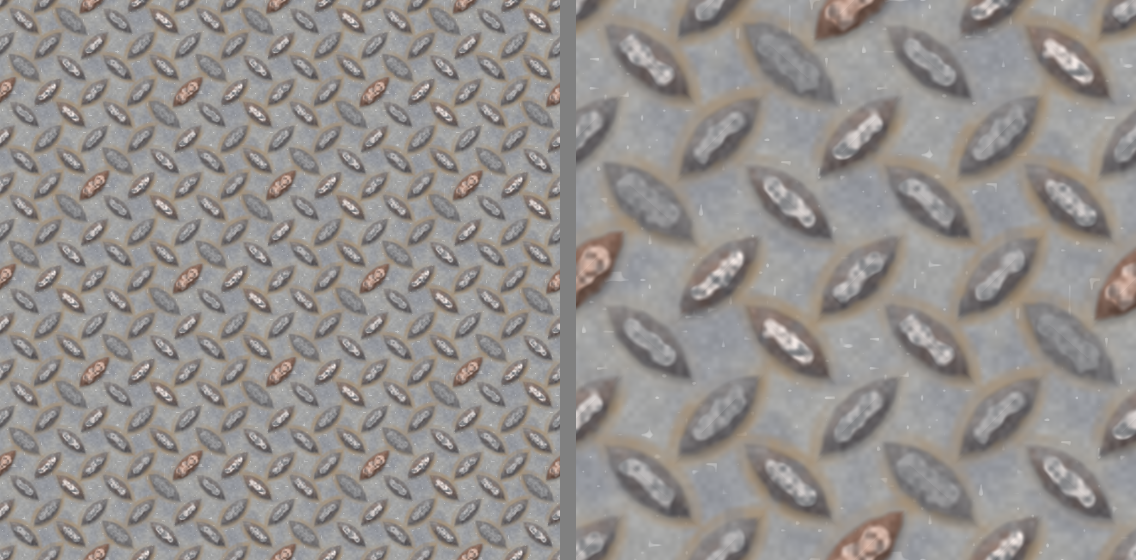
Left, the full canvas; right, a detail of the centre.
A WebGL 1 fragment shader for this texture:

```glsl
precision highp float;
uniform vec2 u_resolution;

const float CELLS = 12.0;                    // one falling and one rising bar per cell
const vec2 FALLING_CENTER = vec2(0.52, 0.56);
const vec2 RISING_CENTER = vec2(0.02, 0.03);
const vec2 FALLING_DIR = vec2(0.755, -0.656);
const vec2 RISING_DIR = vec2(0.707, 0.707);
const vec2 LIGHT_DIR = vec2(-0.30, 0.954);
const float BAR_HALF_LENGTH = 0.385;
const float BAR_HALF_WIDTH = 0.150;
const float TOP_HALF_LENGTH = 0.165;
const float TOP_RADIUS = 0.062;

// Polish of each bar along a row: 0 dull, 1 bright, 2 rusted
const vec4 FALLING_WEAR_A = vec4(0.65, 0.05, 0.28, 1.0);
const vec4 FALLING_WEAR_B = vec4(0.12, 0.70, 0.35, 0.55);
const vec4 RISING_WEAR_A = vec4(0.35, 0.28, 0.65, 0.22);
const vec4 RISING_WEAR_B = vec4(2.0, 1.0, 0.50, 0.35);

const vec3 PLATE_COOL = vec3(0.585, 0.595, 0.620);
const vec3 PLATE_WARM = vec3(0.655, 0.655, 0.648);
const vec3 SIDE_DARK = vec3(0.345, 0.340, 0.355);
const vec3 SIDE_LIT = vec3(0.540, 0.535, 0.540);
const vec3 TOP_DULL = vec3(0.570, 0.575, 0.585);
const vec3 TOP_BRIGHT = vec3(0.850, 0.810, 0.795);
const vec3 RUST = vec3(0.500, 0.370, 0.310);
const vec3 STAIN = vec3(0.640, 0.550, 0.440);

float hash(vec2 p) {
  vec3 h = fract(vec3(p.xyx) * 0.1031);
  h += dot(h, h.yzx + 33.33);
  return fract((h.x + h.y) * h.z);
}

// Lattice value repeating every 4 cells across, half-shifted every 2 cells up
float latticeValue(vec2 c, float freq) {
  c.x += 2.0 * freq * floor((c.y + 0.5) / (2.0 * freq));
  return hash(floor(mod(c + 0.5, vec2(4.0, 2.0) * freq)) + freq);
}

float noise(vec2 p, float freq) {
  p *= freq;
  vec2 i = floor(p);
  vec2 f = p - i;
  f *= f * (3.0 - 2.0 * f);
  return mix(mix(latticeValue(i, freq), latticeValue(i + vec2(1.0, 0.0), freq), f.x),
             mix(latticeValue(i + vec2(0.0, 1.0), freq), latticeValue(i + 1.0, freq), f.x), f.y);
}

float pickWear(vec2 id, vec4 wearA, vec4 wearB) {
  float row = mod(3.5 - id.y, 4.0);
  float column = mod(id.x + 2.0 * floor(row / 2.0) + 0.5, 4.0) - 0.5;
  vec4 chosen = vec4(lessThan(abs(column - vec4(0.0, 1.0, 2.0, 3.0)), vec4(0.5)));
  return dot(chosen, mod(row, 2.0) < 1.0 ? wearA : wearB);
}

// Pointed lens around the origin, long axis along x
float lensDistance(vec2 q, float halfLength, float halfWidth) {
  float radius = (halfLength * halfLength + halfWidth * halfWidth) / (2.0 * halfWidth);
  return length(vec2(q.x, abs(q.y) + radius - halfWidth)) - radius;
}

vec3 addBar(vec3 color, vec2 p, vec2 center, vec2 dir, vec4 wearA, vec4 wearB,
            float blotch, float grain, float pixel) {
  vec2 id = floor(p - center + 0.5);
  vec2 d = p - center - id;
  float wear = pickWear(id, wearA, wearB);
  float rusted = step(1.5, wear);
  float polish = min(wear, 1.0);
  float dull = 1.0 - smoothstep(0.1, 0.3, polish);
  float size = 1.0 + 0.08 * dull + 0.12 * rusted;
  d /= size;

  vec2 q = vec2(dot(d, dir), dot(d, vec2(-dir.y, dir.x)));
  float base = lensDistance(q, BAR_HALF_LENGTH, BAR_HALF_WIDTH) + (blotch - 0.5) * 0.025;
  vec2 fromAxis = d - dir * clamp(q.x, -TOP_HALF_LENGTH, TOP_HALF_LENGTH);
  float top = length(fromAxis) - TOP_RADIUS * (1.0 + 0.3 * dull + 0.3 * rusted);
  top += (blotch - 0.5) * 0.05;

  // Rust stain and contact shadow on the plate
  float stained = smoothstep(0.35, 0.75, noise(p, 2.0));
  float ring = smoothstep(0.13, 0.05, base) * (0.12 + 0.42 * stained);
  color = mix(color, STAIN, ring * (0.5 + blotch));
  vec2 s = q - vec2(dot(-LIGHT_DIR, dir), dot(-LIGHT_DIR, vec2(-dir.y, dir.x))) * 0.025;
  float shadow = smoothstep(0.055, -0.03, lensDistance(s, BAR_HALF_LENGTH, BAR_HALF_WIDTH));
  color *= 1.0 - 0.22 * shadow;

  // Sloping sides
  float lit = 0.5 + 0.5 * dot(fromAxis / max(length(fromAxis), 0.001), LIGHT_DIR);
  vec3 side = mix(SIDE_DARK, SIDE_LIT, mix(lit, 0.75, 0.5 * dull));
  side = mix(side, RUST * (0.75 + 0.4 * lit), max(0.85 * rusted, 0.6 * polish * blotch));
  side += (grain - 0.5) * 0.08;
  color = mix(color, side, smoothstep(0.02 + pixel, -0.025 - pixel, base));

  // Worn crown
  float shine = polish * smoothstep(0.15, 0.7, 0.55 * blotch + 0.45 * grain);
  vec3 crown = mix(TOP_DULL, TOP_BRIGHT, shine);
  crown = mix(crown, RUST * 1.35, rusted * (0.35 + 0.4 * blotch));
  crown += (grain - 0.5) * (0.08 + 0.16 * polish) + 0.04 * (lit - 0.5);
  return mix(color, crown, smoothstep(0.018 + pixel, -0.018 - pixel, top) * (1.0 - 0.25 * dull));
}

void main() {
  vec2 p = gl_FragCoord.xy / u_resolution * CELLS;
  float pixel = 0.5 * CELLS / min(u_resolution.x, u_resolution.y);
  float cloud = 0.6 * noise(p, 3.0) + 0.4 * noise(p, 7.0);
  float blotch = noise(p, 12.0);
  float grain = noise(p, 23.0);

  // Plate with fine grit and a few bright specks
  vec3 color = mix(PLATE_COOL, PLATE_WARM, smoothstep(0.25, 0.8, cloud));
  color += (grain - 0.5) * 0.05 + (blotch - 0.5) * 0.035;
  color += 0.12 * smoothstep(0.88, 0.98, noise(p, 19.0));

  color = addBar(color, p, FALLING_CENTER, FALLING_DIR, FALLING_WEAR_A, FALLING_WEAR_B, blotch, grain, pixel);
  color = addBar(color, p, RISING_CENTER, RISING_DIR, RISING_WEAR_A, RISING_WEAR_B, blotch, grain, pixel);
  gl_FragColor = vec4(color, 1.0);
}
```
